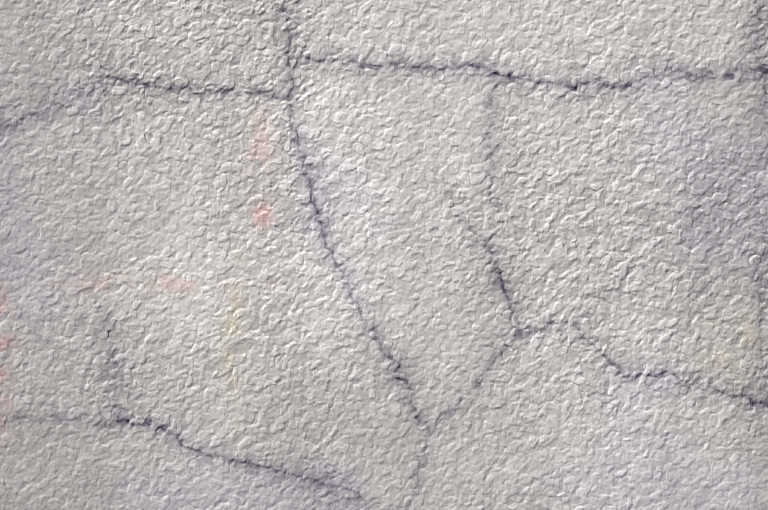
Write a Shadertoy shader that draws this texture.

```glsl
// Weathered rough plaster wall with flaky relief, dark branching cracks and faint stains.

float hash(vec2 p) {
    return fract(sin(dot(p, vec2(127.1, 311.7))) * 43758.5453);
}

float noise(vec2 p) {
    vec2 i = floor(p), f = fract(p);
    f = f * f * (3.0 - 2.0 * f);
    return mix(mix(hash(i), hash(i + vec2(1, 0)), f.x),
               mix(hash(i + vec2(0, 1)), hash(i + vec2(1, 1)), f.x), f.y);
}

float fbm(vec2 p) {
    float sum = 0.0, amp = 0.53;
    for (int i = 0; i < 4; i++) {
        sum += amp * noise(p);
        p = mat2(1.6, 1.2, -1.2, 1.6) * p + 7.3;
        amp *= 0.5;
    }
    return sum;
}

vec2 wobble(vec2 p) {
    return vec2(noise(p), noise(p + 31.7)) - 0.5;
}

// Soft-edged cells, each a chip of plaster at its own height
float chips(vec2 p) {
    vec2 cell = floor(p);
    float sum = 0.0, total = 0.0001;
    for (int y = -1; y <= 1; y++)
    for (int x = -1; x <= 1; x++) {
        vec2 c = cell + vec2(x, y);
        vec2 d = c + vec2(hash(c), hash(c + 17.3)) - p;
        float weight = exp(-16.0 * dot(d, d));
        sum += weight * hash(c + 53.1);
        total += weight;
    }
    return sum / total;
}

// Large and small chips, stretched along a diagonal, over fine grit
float relief(vec2 p) {
    vec2 q = mat2(0.8, -0.6, 0.6, 0.8) * (p + 0.009 * wobble(p * 55.0));
    return 0.6 * chips(q * vec2(56, 76)) + 0.6 * chips(q * vec2(98, 125) + 40.0)
         + 0.3 * noise(p * 175.0);
}

float segmentDistance(vec2 p, vec4 s) {
    vec2 a = p - s.xy, b = s.zw - s.xy;
    return length(a - b * clamp(dot(a, b) / dot(b, b), 0.0, 1.0));
}

float blot(vec2 p, vec2 centre, vec2 size) {
    vec2 q = (p - centre) / size;
    return exp(-dot(q, q));
}

// Crack segments as start and end points
const vec4 deepCracks[12] = vec4[12](
    vec4(0.56, 1.02, 0.57, 0.80), vec4(0.57, 0.80, 0.65, 0.50), vec4(0.65, 0.50, 0.84, 0.15),
    vec4(0.84, 0.15, 1.01, 0.34), vec4(1.01, 0.34, 0.96, 0.53), vec4(1.01, 0.34, 1.12, 0.37),
    vec4(1.12, 0.37, 1.23, 0.27), vec4(1.23, 0.27, 1.52, 0.21), vec4(0.57, 0.88, 1.22, 0.84),
    vec4(1.22, 0.84, 1.52, 0.87), vec4(0.21, 0.84, 0.57, 0.80), vec4(0.24, 0.18, 0.71, 0.02));
const vec4 faintCracks[8] = vec4[8](
    vec4(0.84, 0.15, 0.78, -0.02), vec4(-0.02, 0.74, 0.21, 0.84), vec4(-0.02, 0.19, 0.24, 0.18),
    vec4(0.88, 0.61, 0.96, 0.53), vec4(1.12, 0.37, 1.25, 0.48), vec4(0.21, 0.38, 0.24, 0.18),
    vec4(1.495, 1.02, 1.495, 0.20), vec4(0.97, 0.86, 0.97, 0.60));

void mainImage(out vec4 fragColor, in vec2 fragCoord) {
    vec2 p = fragCoord / iResolution.y;

    // Broad tone: cloudy patches, vertical run marks, darker right edge
    float tone = 0.727 + 0.19 * (fbm(p * 2.3 + 4.0) - 0.5);
    tone += 0.05 * (fbm(p * 14.0) - 0.5) + 0.035 * (noise(p * vec2(16, 1.6)) - 0.5);
    tone += 0.035 * blot(p, vec2(0.95, 0.45), vec2(0.5, 0.4));
    tone -= 0.07 * blot(p, vec2(1.40, 0.58), vec2(0.07, 0.15));
    tone -= 0.05 * smoothstep(1.40, 1.51, p.x);

    // Chips lit from the upper left
    float height = relief(p);
    float slope = height - relief(p + vec2(-0.0026, 0.0036));
    float roughness = mix(0.7, 1.3, noise(p * 3.5)) * mix(0.9, 1.1, p.y);
    tone += roughness * (0.25 * slope + 0.10 * (height - 0.75));
    tone += 0.05 * (noise(p * 260.0) - 0.5);

    // Warm light, cooler shade
    vec3 color = tone + mix(vec3(0.004, -0.004, 0.0), vec3(0.010, 0.0, -0.012),
                            smoothstep(0.5, 0.75, tone));
    color += vec3(-0.004, -0.005, 0.012) * smoothstep(0.45, 0.75, fbm(p * 3.0 + 9.0));

    // Faded red and yellow paint
    float wear = 1.4 * smoothstep(0.25, 0.75, fbm(p * 30.0));
    float red = blot(p, vec2(0.515, 0.575), vec2(0.02, 0.018))
              + 0.4 * blot(p, vec2(0.51, 0.69), vec2(0.025, 0.09))
              + 0.7 * blot(p, vec2(0.0, 0.3), vec2(0.025, 0.13))
              + 0.4 * blot(p, vec2(0.3, 0.445), vec2(0.17, 0.018));
    float yellow = blot(p, vec2(0.46, 0.33), vec2(0.02, 0.12))
                 + 0.4 * blot(p, vec2(1.44, 0.32), vec2(0.07, 0.09));
    color += wear * (red * vec3(0.07, -0.07, -0.07) + yellow * vec3(0.04, 0.015, -0.04));

    // Cracks: a ragged core of uneven depth inside a patchy sooty halo
    vec2 q = p + 0.03 * wobble(p * 11.0) + 0.014 * wobble(p * 42.0) + 0.009 * wobble(p * 95.0);
    float deep = 9.0, faint = 9.0;
    for (int i = 0; i < 12; i++) deep = min(deep, segmentDistance(q, deepCracks[i]));
    for (int i = 0; i < 8; i++) faint = min(faint, segmentDistance(q, faintCracks[i]));
    float broken = smoothstep(0.2, 0.7, noise(p * 22.0 + 5.0));
    float hollow = clamp(1.5 - 0.8 * height, 0.3, 1.3);
    float width = mix(0.003, 0.0055, noise(p * 30.0));
    float core = max(exp(-pow(deep / width, 2.0)), 0.45 * exp(-pow(faint / width, 2.0)));
    float halo = max(exp(-pow(deep / 0.021, 1.4)), 0.6 * exp(-pow(faint / 0.021, 1.4)));
    color -= core * hollow * mix(0.5, 1.0, broken) * vec3(0.165, 0.172, 0.15);
    color -= halo * hollow * (0.45 + noise(p * 8.0)) * vec3(0.11, 0.112, 0.09);

    fragColor = vec4(clamp(color, 0.0, 1.0), 1.0);
}
```
